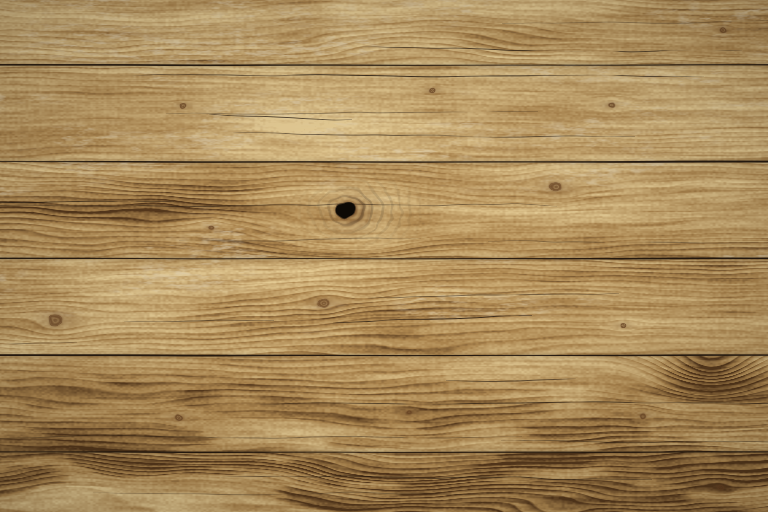
A WebGL 1 fragment shader for this texture:

```glsl
precision highp float;
uniform vec2 u_resolution;

// Lengths are in canvas heights
const float PLANK = 0.189;
const float FIRST_SEAM = 0.117;
const float SEAM_HALF = 0.0015;
const float CRACK_HALF = 0.0009;
const float RINGS = 88.0;
const vec2 HOLE = vec2(0.676, 0.590);
const vec2 HOLE_SIZE = vec2(0.021, 0.018);
const vec2 HEART = vec2(1.39, 0.262);

const vec3 DEEP = vec3(0.32, 0.21, 0.105);
const vec3 HONEY = vec3(0.64, 0.495, 0.29);
const vec3 PALE = vec3(0.85, 0.755, 0.55);
const vec3 SCUFF = vec3(0.84, 0.78, 0.66);
const vec3 KNOT = vec3(0.39, 0.25, 0.13);
const vec3 GAP = vec3(0.12, 0.08, 0.05);

float hash(vec2 p) {
  return fract(sin(dot(p, vec2(127.1, 311.7))) * 43758.55);
}

float noise(vec2 p) {
  vec2 i = floor(p), f = fract(p);
  f = f * f * (3.0 - 2.0 * f);
  return mix(mix(hash(i), hash(i + vec2(1, 0)), f.x),
             mix(hash(i + vec2(0, 1)), hash(i + vec2(1, 1)), f.x), f.y);
}

float fbm(vec2 p) {
  return 0.55 * noise(p) + 0.3 * noise(p * 2.1 + 7.3) + 0.15 * noise(p * 4.3 + 3.1);
}

// Soft elliptical spot
float spot(vec2 d, vec2 size) {
  d /= size;
  return exp(-dot(d, d));
}

// Coverage of everything nearer than half width w
float cover(float d, float w, float px) {
  return clamp((w - d) / px + 0.5, 0.0, 1.0);
}

// Knot centre in xy, radius in z; a zero radius means none
vec3 knotAt(float row, float i) {
  vec2 id = vec2(row * 3.7 + 1.3, i * 5.1 + 2.9);
  float size = hash(id + 9.0);
  float x = (i + 0.15 + 0.7 * hash(id)) * 0.5;
  float y = FIRST_SEAM + (row - 0.8 + 0.6 * hash(id + 4.0)) * PLANK;
  return vec3(x, y, step(0.3, hash(id + 17.0)) * mix(0.005, 0.014, size * size));
}

void main() {
  float px = 1.0 / u_resolution.y;
  vec2 p = gl_FragCoord.xy * px;
  vec2 uv = gl_FragCoord.xy / u_resolution;

  // Plank layout
  float wobble = 0.0012 * (noise(vec2(p.x * 5.0, 2.0)) - 0.5);
  float f = (p.y + wobble - FIRST_SEAM) / PLANK + 1.0;
  float row = floor(f);
  float seam = floor(f + 0.5);
  float seamDist = abs(f - seam) * PLANK;
  vec2 shift = vec2(row * 13.7, row * 4.3);
  float low = 1.0 - smoothstep(0.05, 0.36, p.y);

  // Grain bends around knots, the hole and the arched heart
  vec2 toHole = p - HOLE;
  float inHole = step(abs(row - 3.0), 0.5);
  float inHeart = step(abs(row - 1.0), 0.5);
  float grainY = p.y - toHole.y * 0.9 * inHole * spot(toHole, vec2(0.15, 0.06));
  grainY += 0.07 * inHeart * spot(p - HEART, vec2(0.14, 0.08));
  for (int i = 0; i < 3; i++) {
    vec3 k = knotAt(row, float(i));
    vec2 d = p - k.xy;
    grainY -= 0.9 * d.y * spot(d, vec2(5.0, 2.5) * k.z + 0.0001);
  }
  float swell = mix(0.05, 0.12, hash(vec2(row, 8.0))) + (row < 0.5 ? 0.10 : 0.0);
  float flow = grainY + swell * (fbm(vec2(p.x * 1.7, grainY * 6.0) + shift) - 0.5);
  flow += 0.004 * noise(vec2(p.x * 16.0, grainY * 60.0) + shift);

  // Growth rings darken slowly and end sharply; fibres are fine and straight
  float phase = fract(RINGS * flow + 0.8 * noise(vec2(p.x, flow * 30.0) + shift));
  float ring = phase * phase * (1.0 - smoothstep(0.78, 1.0, phase)) * 1.6;
  float ringAmount = mix(-0.04, 0.38, noise(vec2(p.x * 2.5, flow * 16.0) + shift));
  vec2 straight = vec2(p.x, mix(p.y, flow, 0.4));
  float fibre = noise(straight * vec2(11.0, 230.0) + shift);
  float hair = smoothstep(0.70, 0.92, noise(straight * vec2(6.0, 190.0) + shift + 40.0));
  float streak = fbm(vec2(p.x * 1.8, flow * 44.0) + shift);
  float broad = fbm(p * vec2(2.2, 9.0) + shift + 60.0);
  float speck = noise(p * vec2(190.0, 300.0));
  float tone = 0.79 - max(ringAmount, 0.0) * ring - 0.15 * hair;
  tone += 0.25 * (fibre - 0.5) + 0.40 * (streak - 0.5) + 0.38 * (broad - 0.5);
  tone += 0.17 * (speck - 0.5) - 0.05 * inHole;

  // Brown stains soak into the rings, heavier on the lower planks
  float blotch = fbm(vec2(p.x * 4.5, flow * 22.0) + shift + 5.0) + 0.20 * (fibre - 0.5);
  float soak = 0.55 + 0.65 * ring;
  tone -= (0.08 + 0.42 * low) * smoothstep(0.46, 0.63, blotch) * soak;
  tone -= 0.10 * low;
  float marks = inHole * spot(p - vec2(0.20, 0.595), vec2(0.26, 0.026));
  marks += inHole * spot(p - vec2(0.82, 0.575), vec2(0.05, 0.025));
  marks += inHeart * spot(p - HEART, vec2(0.10, 0.04));
  marks += inHeart * spot(p - vec2(0.25, 0.255), vec2(0.22, 0.03));
  tone -= 0.50 * marks * soak * (0.4 + 0.8 * smoothstep(0.3, 0.6, blotch));
  tone = clamp(tone, 0.0, 1.0);
  vec3 col = mix(DEEP, HONEY, min(tone * 2.0, 1.0));
  col = mix(col, PALE, max(tone * 2.0 - 1.0, 0.0));

  // Pale scuffs, broken into fine scratches
  float scuff = smoothstep(0.50, 0.75, fbm(p * vec2(4.0, 16.0) + shift + 21.0));
  scuff *= smoothstep(0.42, 0.85, fbm(p * vec2(45.0, 190.0)));
  col = mix(col, SCUFF, 0.6 * scuff * smoothstep(0.25, 0.45, p.y));

  // Knots with dark rims
  for (int i = 0; i < 3; i++) {
    vec3 k = knotAt(row, float(i));
    vec2 d = p - k.xy;
    float r = length(d * vec2(0.9, 1.1)) + 0.005 * (noise(p * 110.0) - 0.5);
    float rim = spot(vec2(r - k.z * 0.7, 0.0), vec2(k.z * 0.25 + 0.0005));
    float body = 0.45 + 0.2 * sin(r / max(k.z, 0.001) * 9.0);
    float present = step(0.001, k.z);
    col = mix(col, KNOT, present * max(0.75 * rim, body * cover(r, k.z, px)));
    col = mix(col, KNOT, present * 0.25 * spot(d, vec2(3.0, 1.2) * k.z + 0.0001));
  }

  // Long tapering cracks of uneven depth
  for (int i = 0; i < 4; i++) {
    vec2 id = vec2(row + 31.0, float(i) * 7.0);
    float start = 1.4 * hash(id) - 0.25;
    float span = mix(0.2, 1.2, hash(id + 2.0));
    float along = (p.x - start) / span;
    float y = FIRST_SEAM + (row - 0.92 + 0.84 * hash(id + 5.0)) * PLANK;
    y += 0.02 * (hash(id + 8.0) - 0.5) * along;
    y += 0.010 * (fbm(vec2(p.x * 6.0, row * 3.0 + float(i) * 9.0)) - 0.5);
    float taper = sqrt(max(4.0 * along * (1.0 - along), 0.0));
    float depth = mix(0.35, 0.95, hash(id + 11.0)) * smoothstep(0.0, 0.45, noise(vec2(p.x * 16.0, y * 9.0)));
    col = mix(col, GAP, depth * cover(abs(p.y - y), CRACK_HALF * taper, px) * step(0.01, taper));
  }

  // Open knot hole with a ringed collar
  float h = length(toHole / HOLE_SIZE) + 0.35 * (noise(p * 70.0) - 0.5);
  float collar = inHole * spot(toHole - vec2(0.012, -0.004), HOLE_SIZE * 1.7);
  col = mix(col, KNOT, collar * (0.5 + 0.25 * sin(h * 9.0)));
  float halo = inHole * spot(toHole - vec2(0.03, 0.0), vec2(0.09, 0.05));
  col *= 1.0 - 0.16 * halo * smoothstep(0.3, 1.0, sin(h * 7.0 + 6.0 * streak));
  col = mix(col, GAP * 0.4, inHole * cover(h * HOLE_SIZE.y, HOLE_SIZE.y * 0.85, px * 1.5));

  // Seams, edge shade and vignette
  float width = SEAM_HALF * mix(0.5, 1.3, noise(vec2(p.x * 3.0, seam * 9.0)));
  col *= 1.0 - 0.15 * exp(-seamDist / 0.004);
  col = mix(col, GAP, 0.95 * cover(seamDist, width, px));
  vec2 c = uv - 0.5;
  gl_FragColor = vec4(col * (1.06 - 0.46 * dot(c, c)), 1.0);
}
```
